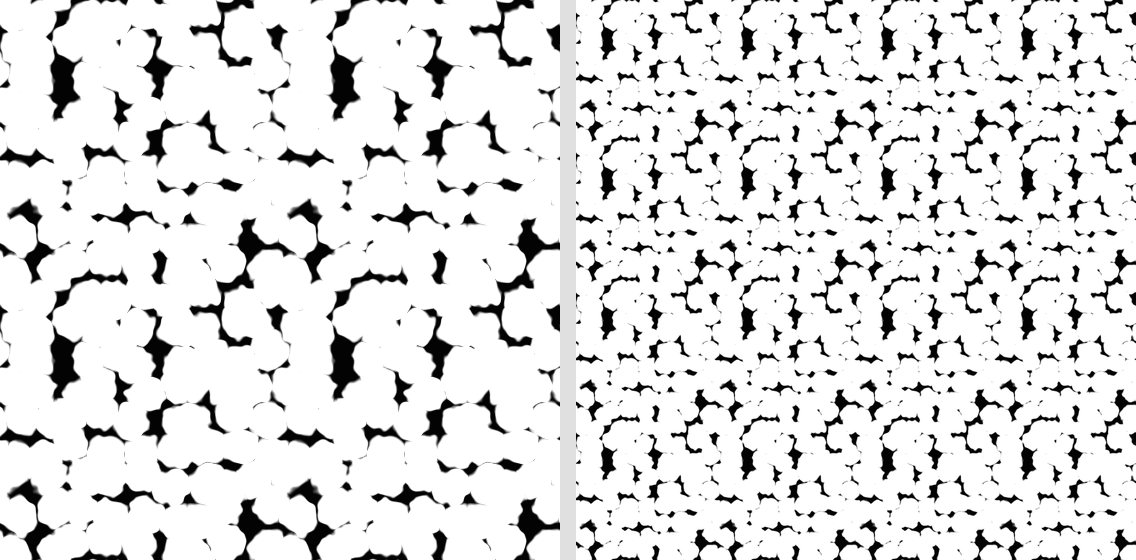
Left: one tile. Right: repeated 2 by 2.
Reproduce this pattern procedurally as a WebGL 2 fragment shader.

```glsl
#version 300 es
precision highp float;

uniform vec2 u_resolution;
out vec4 fragColor;

const float REPEATS = 2.0;             // tiles across and down
const float CELLS = 9.0;               // points per tile side
const vec2 JITTER = vec2(0.74, 0.62);  // less vertical scatter keeps loose rows
const float GAP_RADIUS = 0.62;         // ink starts this far from every point
const float EDGE_SOFTNESS = 0.045;     // half width of the edge, in cells
const float WARP_SCALE = 3.0;          // noise cells per point cell
const float WARP_AMOUNT = 0.20;
const float ROUGH_SCALE = 5.0;
const float ROUGH_AMOUNT = 0.12;
const uint SEED = 37u;
const vec3 PAPER = vec3(1.0);
const vec3 INK = vec3(0.01);

// Integer hash giving two values in 0..1
vec2 hash2(vec2 cell, uint salt) {
    uvec2 v = uvec2(cell) + uvec2(salt, salt * 7u + SEED);
    v = v * 1664525u + 1013904u;
    v.x += v.y * 1664525u;
    v.y += v.x * 1664525u;
    v ^= v >> 16u;
    v.x += v.y * 1664525u;
    v.y += v.x * 1664525u;
    v ^= v >> 16u;
    return vec2(v & 65535u) / 65535.0;
}

// Two channels of value noise that wrap at the given period
vec2 wrappedNoise(vec2 p, float period, uint salt) {
    vec2 cell = floor(p);
    vec2 f = p - cell;
    f = f * f * (3.0 - 2.0 * f);
    vec2 lo = mod(cell, period);
    vec2 hi = mod(cell + 1.0, period);
    vec2 bottom = mix(hash2(lo, salt), hash2(vec2(hi.x, lo.y), salt), f.x);
    vec2 top = mix(hash2(vec2(lo.x, hi.y), salt), hash2(hi, salt), f.x);
    return mix(bottom, top, f.y);
}

// Distance to the nearest scattered point, wrapping at the tile edge
float nearestPoint(vec2 p) {
    vec2 cell = floor(p);
    float nearest = 2.0;
    for (int y = -1; y <= 1; y++) {
        for (int x = -1; x <= 1; x++) {
            vec2 neighbor = cell + vec2(x, y);
            vec2 offset = (hash2(mod(neighbor, CELLS), 1u) - 0.5) * JITTER;
            nearest = min(nearest, distance(p, neighbor + 0.5 + offset));
        }
    }
    return nearest;
}

void main() {
    vec2 p = fract(gl_FragCoord.xy / u_resolution * REPEATS) * CELLS;

    // Bend the outlines and roughen them
    vec2 warp = wrappedNoise(p * WARP_SCALE, CELLS * WARP_SCALE, 11u) - 0.5;
    float rough = wrappedNoise(p * ROUGH_SCALE, CELLS * ROUGH_SCALE, 23u).x - 0.5;
    float gap = nearestPoint(p + warp * WARP_AMOUNT) + rough * ROUGH_AMOUNT;

    // Ink fills the gaps left between the points
    float pixel = REPEATS * CELLS / min(u_resolution.x, u_resolution.y);
    float softness = max(EDGE_SOFTNESS, pixel);
    float ink = smoothstep(-softness, softness, gap - GAP_RADIUS);
    fragColor = vec4(mix(PAPER, INK, ink), 1.0);
}
```
